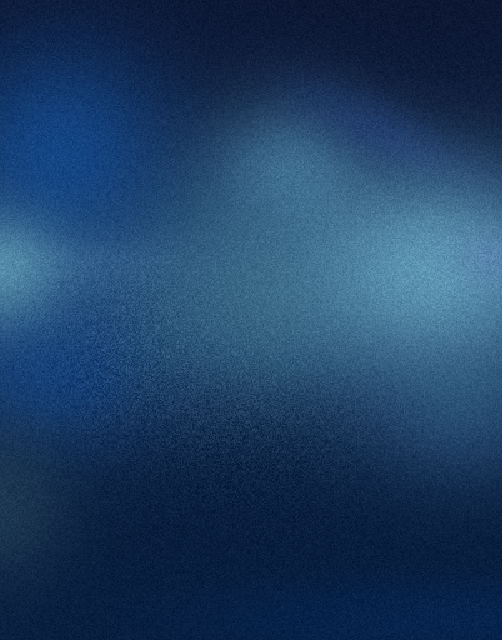
Write a Shadertoy shader that draws this background.

```glsl
// Soft blue and teal light drifting over a deep navy ground, with fine grain.
// Elliptical Gaussian glows are layered over a vertical gradient; hashed
// speckle is added last, strongest in two patches of the lower left.

const vec3 NAVY_TOP    = vec3(0.045, 0.090, 0.200);
const vec3 NAVY_BOTTOM = vec3(0.030, 0.115, 0.240);
const vec3 STEEL       = vec3(0.170, 0.330, 0.490);
const vec3 COBALT      = vec3(0.075, 0.275, 0.530);
const vec3 DEEP_COBALT = vec3(0.070, 0.250, 0.490);
const vec3 INDIGO      = vec3(0.120, 0.230, 0.460);
const vec3 SKY         = vec3(0.285, 0.500, 0.640);
const vec3 SLATE_TEAL  = vec3(0.220, 0.410, 0.515);
const vec3 PALE_TEAL   = vec3(0.370, 0.595, 0.700);
const vec3 LILAC       = vec3(0.360, 0.520, 0.710);
const vec3 HAZE        = vec3(0.210, 0.390, 0.570);
const vec3 GREY_BLUE   = vec3(0.130, 0.240, 0.340);
const vec3 FLOOR_BLUE  = vec3(0.020, 0.150, 0.330);

const float GRAIN_ROWS     = 512.0; // grain cells along the canvas height
const float GRAIN_BASE     = 0.025;
const float GRAIN_LIGHT    = 0.080; // extra grain in brighter areas
const float GRAIN_SPECKLE  = 0.045; // extra grain in the speckled patches
const float INDIGO_SLOPE   = 0.38;

float hash(vec2 p) {
    vec3 q = fract(vec3(p.xyx) * 0.1031);
    q += dot(q, q.yzx + 33.33);
    return fract((q.x + q.y) * q.z);
}

// Elliptical falloff: 1 at the centre, fading smoothly to 0
float glow(vec2 p, vec2 centre, vec2 radius) {
    vec2 d = (p - centre) / radius;
    return exp(-dot(d, d));
}

vec3 lightField(vec2 uv) {
    vec3 c = mix(NAVY_BOTTOM, NAVY_TOP, smoothstep(0.0, 1.0, uv.y));

    // Broad band across the middle
    c = mix(c, STEEL, 0.95 * glow(uv, vec2(0.50, 0.55), vec2(3.00, 0.20)));

    // Left side: two blue pools and the pale light between them
    c = mix(c, COBALT,      0.95 * glow(uv, vec2(0.12, 0.76), vec2(0.22, 0.17)));
    c = mix(c, DEEP_COBALT, 0.85 * glow(uv, vec2(0.10, 0.42), vec2(0.18, 0.11)));
    c = mix(c, HAZE,        0.60 * glow(uv, vec2(0.10, 0.59), vec2(0.32, 0.035)));
    c = mix(c, PALE_TEAL,   0.80 * glow(uv, vec2(0.00, 0.58), vec2(0.12, 0.085)));
    c = mix(c, GREY_BLUE,   0.80 * glow(uv, vec2(0.00, 0.21), vec2(0.13, 0.12)));

    // Centre: upper glow over a muted teal core
    c = mix(c, SKY,        0.75 * glow(uv, vec2(0.58, 0.73), vec2(0.16, 0.11)));
    c = mix(c, SLATE_TEAL, 0.80 * glow(uv, vec2(0.52, 0.54), vec2(0.22, 0.14)));

    // Right side: slanted indigo rim, main glow and its lower tail
    vec2 slanted = uv + vec2(0.0, INDIGO_SLOPE * (uv.x - 0.78));
    c = mix(c, INDIGO,    0.65 * glow(slanted, vec2(0.78, 0.78), vec2(0.18, 0.055)));
    c = mix(c, STEEL,     0.70 * glow(uv, vec2(0.92, 0.37), vec2(0.20, 0.12)));
    c = mix(c, PALE_TEAL, 0.98 * glow(uv, vec2(0.86, 0.58), vec2(0.24, 0.14)));
    c = mix(c, LILAC,     0.60 * glow(uv, vec2(1.00, 0.595), vec2(0.10, 0.05)));

    // Faint blue along the floor
    return mix(c, FLOOR_BLUE, 0.75 * glow(uv, vec2(0.90, 0.03), vec2(0.50, 0.06)));
}

void mainImage(out vec4 fragColor, in vec2 fragCoord) {
    vec2 uv = fragCoord / iResolution.xy;
    vec3 colour = lightField(uv);

    // Two hashes summed give a soft, centred grain distribution
    vec2 cell = floor(fragCoord / iResolution.y * GRAIN_ROWS);
    float grain = hash(cell) + hash(cell + 71.7) - 1.0;
    float speckle = glow(uv, vec2(0.25, 0.46), vec2(0.16, 0.12))
                  + glow(uv, vec2(0.50, 0.33), vec2(0.25, 0.12));
    float strength = GRAIN_BASE + GRAIN_LIGHT * colour.g + GRAIN_SPECKLE * speckle;
    colour += grain * strength * vec3(0.85, 1.0, 1.0);

    fragColor = vec4(clamp(colour, 0.0, 1.0), 1.0);
}
```
